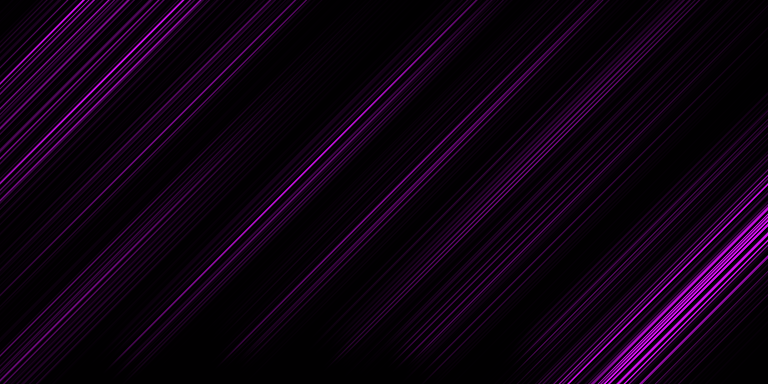
Reproduce this background procedurally as a Shadertoy shader.

```glsl
float hash(float n) {
    return fract(sin(n * 127.1 + 3.7) * 4375.85);
}

float bell(float x, float centre, float width) {
    float d = (x - centre) / width;
    return exp(-d * d);
}

// Fine parallel lines: x = brightness, y = random shift of the line ends
vec2 fineLines(float across, float density, float seed) {
    float pixel = 0.8 / iResolution.y;
    float id = floor(across * density);
    float centre = (id + 0.3 + 0.4 * hash(id + seed)) / density;
    float width = mix(0.0019, 0.0031, hash(id + seed + 31.0));
    float line = 1.0 - smoothstep(width - pixel, width + pixel, abs(across - centre));
    float strength = hash(id + seed + 67.0);
    return vec2(line * mix(0.05, 1.15, strength * strength), hash(id + seed + 93.0));
}

// Brightness of the bundles, fading across and along their direction
float bundles(float across, float along, float shift) {
    float sum = 0.0;
    for (int i = 0; i < 10; i++) {
        float k = float(i);
        float centre = 0.24 + 0.257 * k + 0.05 * (hash(k + 5.0) - 0.5);
        float width = mix(0.05, 0.095, hash(k + 11.0));
        float edge = abs(centre - 1.0);
        // Bundles on the left run off the canvas, the others taper inside it
        float start = edge - 0.25 + 0.1 * shift
                    + smoothstep(0.9, 1.3, centre) * (0.2 + 0.12 * hash(k + 17.0));
        float peak = edge + mix(0.2, 1.1, hash(k + 23.0));
        float fade = smoothstep(start, start + 0.16, along)
                   * bell(along, peak + 0.35 * shift, 0.9);
        sum += mix(0.45, 0.85, hash(k + 29.0)) * fade * bell(across, centre, width);
    }
    // Dim the right-hand middle, light the two opposite corners
    sum *= 1.0 - 0.65 * bell(across, 2.2, 0.2);
    sum += 0.55 * bell(across, 0.34, 0.17) * (1.0 - 0.5 * shift);
    sum += 1.1 * bell(across, 2.57, 0.14) * (1.0 - 0.3 * shift);
    return sum;
}

void mainImage(out vec4 fragColor, in vec2 fragCoord) {
    vec2 p = fragCoord / iResolution.y;
    float across = p.x - p.y + 1.0;
    float along = p.x + p.y;

    // Two line layers of different spacing
    vec2 dense = fineLines(across, 76.0, 0.0);
    vec2 sparse = fineLines(across, 47.0, 200.0);
    float light = dense.x * bundles(across, along, dense.y)
                + sparse.x * bundles(across, along, sparse.y);

    vec3 violet = vec3(0.88, 0.07, 1.0);
    vec3 color = vec3(0.003, 0.0, 0.004) + violet * min(light, 0.95);
    fragColor = vec4(color, 1.0);
}
```
